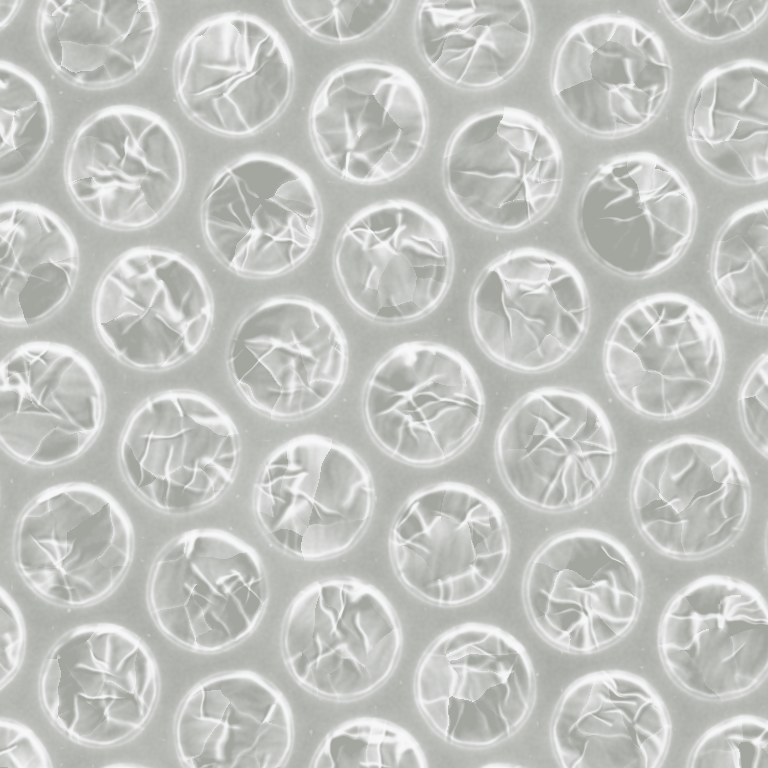
A Shadertoy shader for this texture:

```glsl
// Bubble wrap: a tilted hexagonal lattice of clear, crumpled air bubbles on a pale grey sheet.

#define STEP_A vec2(0.1751, -0.0612)   // lattice step to the next bubble in a row
#define STEP_B vec2(0.0352, -0.1836)   // lattice step to the next row
#define ORIGIN vec2(0.5495, 0.4740)    // centre of bubble (0, 0)
#define RADIUS 0.0815
#define FOLDS 13                       // loose creases per bubble
#define FACETS 11                      // flat film pieces per bubble
#define FOLD_GAIN 0.68
#define FACET_GAIN 0.36
#define RIM_GAIN 0.46
#define GLINT_DIR vec2(0.30, 0.954)    // side of the rim that catches the light
#define SHEET vec3(0.632, 0.643, 0.617)
#define GLOW vec3(0.970, 0.972, 0.976)

vec2 hash2(vec2 p) {
    vec3 k = fract(vec3(p.xyx) * vec3(0.1031, 0.1030, 0.0973));
    k += dot(k, k.yzx + 33.33);
    return fract((k.xx + k.yz) * k.zy);
}

vec2 heading(float turn) { return vec2(cos(6.2832 * turn), sin(6.2832 * turn)); }

float gradDot(vec2 cell, vec2 offset) { return dot(heading(hash2(cell).x), offset); }

// Gradient noise, roughly -0.7 to 0.7
float noise(vec2 p) {
    vec2 i = floor(p), f = p - i;
    vec2 u = f * f * f * (f * (f * 6.0 - 15.0) + 10.0), e = vec2(0, 1);
    return mix(mix(gradDot(i, f), gradDot(i + e.yx, f - e.yx), u.x),
               mix(gradDot(i + e.xy, f - e.xy), gradDot(i + 1.0, f - 1.0), u.x), u.y);
}

float line(float d, float width) { return exp(-d * d / (width * width)); }

// Offset from the nearest bubble centre in units of its radius; also its lattice id
vec2 nearestBubble(vec2 p, out vec2 id) {
    mat2 lattice = mat2(STEP_A, STEP_B);
    vec2 base = floor(inverse(lattice) * (p - ORIGIN)), best = vec2(9.0);
    for (int n = 0; n < 4; n++) {
        vec2 cell = base + vec2(n & 1, n >> 1);
        vec2 q = p - ORIGIN - lattice * cell - 0.003 * (hash2(cell + 40.0) - 0.5);
        if (dot(q, q) < dot(best, best)) { best = q; id = cell; }
    }
    return best / (RADIUS * vec2(0.985, 1.02));
}

// Flat film pieces, each with its own shade and slope, joined by straight bright ridges
float facets(vec2 q, vec2 seed, float px) {
    vec3 first = vec3(9.0), second = vec3(9.0);   // site position and index
    for (int i = 0; i < FACETS; i++) {
        vec3 site = vec3(2.1 * (hash2(seed + float(i) * vec2(5.3, 2.9)) - 0.5), i);
        float d = distance(q, site.xy);
        if (d < distance(q, first.xy)) { second = first; first = site; }
        else if (d < distance(q, second.xy)) second = site;
    }
    vec2 gap = second.xy - first.xy;
    float edge = dot(0.5 * (first.xy + second.xy) - q, gap) / max(length(gap), 1e-3);
    vec2 shade = hash2(seed + 7.7 * first.z + 130.0);
    float strength = hash2(seed + 3.1 * (first.z + second.z) + 210.0).x;
    float slope = dot(q - first.xy, heading(shade.y));
    float ridge = line(edge, max(0.035, 0.8 * px)) + 0.35 * exp(-9.0 * edge);
    return FACET_GAIN * (shade.x - 0.5 + 0.9 * slope) + 0.42 * strength * strength * ridge;
}

// Tapering creases; some spread from a shared hub, each brightens the film on one side
float creases(vec2 q, vec2 seed, float px) {
    vec2 hub = 0.9 * (hash2(seed) - 0.5);
    float light = 0.0;
    for (int i = 0; i < FOLDS; i++) {
        vec2 key = seed + float(i) * vec2(3.7, 9.2);
        vec2 h = hash2(key), g = hash2(key + 51.3), m = hash2(key + 97.1);
        vec2 dir = heading(g.y), v = q - (g.x < 0.25 ? hub : 1.6 * (h - 0.5));
        float len = mix(0.45, 1.25, m.x), t = dot(v, dir) / len;
        float s = dot(v, vec2(-dir.y, dir.x)) + 0.35 * (h.x - 0.5) * t * t * len;
        float body = smoothstep(-0.02, 0.12, t) * smoothstep(1.0, 0.6, t);
        float width = max(mix(0.022, 0.065, m.y * m.y) * (1.2 - 0.6 * t), 0.8 * px);
        float gain = mix(0.3, 1.0, h.y);
        light += FOLD_GAIN * gain * body * (line(s, width) - 0.3 * line(s + 2.2 * width, width));
        light += 0.30 * gain * body * (smoothstep(-px, px, s) - 0.4) * exp(-4.0 * abs(s));
    }
    return light;
}

// Pale wall of the bubble, two thin outlines and a broad glint on the lit side
float rim(float r, vec2 dir, vec2 id, float px) {
    float wear = noise(dir * 2.4 + id * 11.0), lit = dot(dir, GLINT_DIR);
    float wall = smoothstep(0.76, 0.92, r) * (1.0 - smoothstep(0.95, 1.02 + px, r));
    float streak = line(r - 0.89 - 0.05 * wear, max(0.028, px));
    float outline = line(r - 0.975, max(0.024, px));
    float glint = line(r - 0.90 - 0.04 * wear, 0.055 + 0.04 * wear) * smoothstep(0.3, 0.9, lit + 0.4 * wear);
    return RIM_GAIN * (0.5 * wall + (0.65 + 0.9 * wear) * streak + 0.3 * outline) + 0.6 * glint;
}

void mainImage(out vec4 fragColor, in vec2 fragCoord) {
    vec2 p = fragCoord / iResolution.y, id;
    float px = 1.0 / (iResolution.y * RADIUS);
    vec2 q = nearestBubble(p, id), dir = q / max(length(q), 1e-4), seed = id * 17.0 + 300.0;
    float r = length(q) * (1.0 + 0.03 * noise(dir * 1.6 + id * 7.0));
    float grain = 0.05 * noise(p * 60.0) + 0.06 * noise(p * 170.0);

    // Flat sheet: slow cloudiness, dust specks and a faint glow around each bubble
    float sheet = 0.19 + 0.12 * noise(p * 4.0 + 3.0) + 0.08 * noise(p * 13.0);
    sheet += 0.25 * smoothstep(0.42, 0.62, noise(p * 95.0 + 8.0)) + 0.13 * exp(-10.0 * abs(r - 1.02));

    // Crumpled film, bent by a slow warp, with fine wrinkles along one direction
    vec2 w = q + 0.10 * vec2(noise(q * 3.0 + seed), noise(q * 3.0 + seed + 70.0));
    vec2 along = heading(hash2(seed + 5.0).x);
    vec2 grainUv = vec2(dot(w, along), dot(w, vec2(-along.y, along.x))) * vec2(2.2, 7.5);
    float film = facets(w, seed, px) + creases(w, seed, px) + 0.22 * noise(grainUv + seed);
    film = 0.23 + (film + 0.25 * noise(q * 1.6 + seed + 20.0)) * (1.0 - 0.7 * smoothstep(0.84, 0.97, r));

    // Join film and sheet, lay the rim on top; a soft shoulder keeps highlights from clipping
    float light = mix(film, sheet, smoothstep(0.98 - px, 1.0 + px, r)) + rim(r, dir, id, px) + grain;
    light = light > 0.7 ? 1.0 - 0.3 * exp((0.7 - light) / 0.3) : max(light, 0.03);
    fragColor = vec4(mix(SHEET, GLOW, light), 1.0);
}
```
